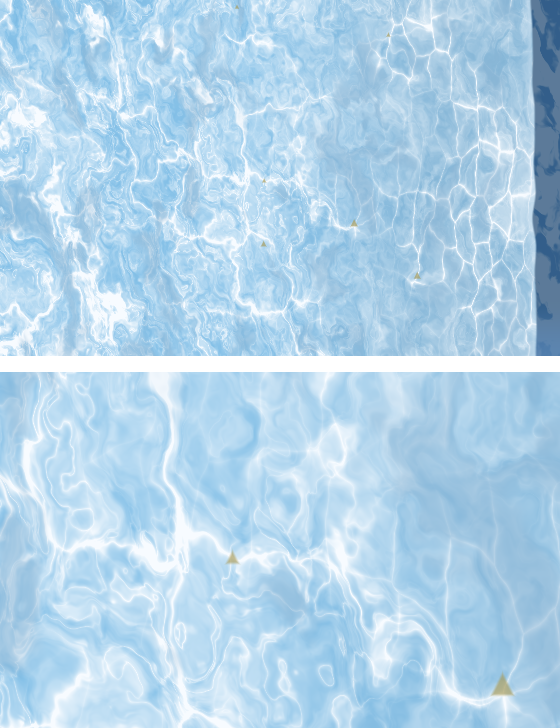
Top, the full canvas; bottom, a detail of the centre.
Give the GLSL for this texture, as a Shadertoy shader.

```glsl
// Sunlit pool water: bright caustic webs and fine squiggling glints over pale blue,
// choppy on the left, calmer and greyer on the right, ending at a dark wall.
// Warped value noise makes ripples and glints; cell borders make the caustics.

float hash(vec2 p) {
    vec3 h = fract(vec3(p.xyx) * 0.1031);
    h += dot(h, h.yzx + 33.33);
    return fract((h.x + h.y) * h.z);
}

float noise(vec2 p) {
    vec2 cell = floor(p), f = fract(p);
    f = f * f * (3.0 - 2.0 * f);
    return mix(mix(hash(cell), hash(cell + vec2(1, 0)), f.x),
               mix(hash(cell + vec2(0, 1)), hash(cell + vec2(1, 1)), f.x), f.y);
}

float fbm(vec2 p) {
    float sum = 0.0, amp = 0.533;
    for (int i = 0; i < 4; i++) {
        sum += amp * noise(p);
        p = mat2(1.6, 0.5, -0.5, 1.9) * p + 11.3;
        amp *= 0.5;
    }
    return sum;
}

// Thin bright lines along the middle level of a noise field
float ridge(vec2 p, float sharpness) {
    return pow(1.0 - abs(2.0 * fbm(p) - 1.0), sharpness);
}

// Caustic lines on the borders of jittered cells
float web(vec2 p) {
    vec2 cell = floor(p);
    float nearest = 9.0, second = 9.0;
    for (int y = -1; y <= 1; y++)
    for (int x = -1; x <= 1; x++) {
        vec2 id = cell + vec2(x, y);
        float d = length(id + 0.1 + 0.8 * vec2(hash(id), hash(id + 57.0)) - p);
        second = min(second, max(nearest, d));
        nearest = min(nearest, d);
    }
    float border = second - nearest;
    return 0.75 * exp(-border * 22.0) + 0.25 * exp(-border * 6.0);
}

void mainImage(out vec4 fragColor, in vec2 fragCoord) {
    vec2 p = fragCoord / iResolution.y;
    float across = fragCoord.x / iResolution.x;
    float calm = smoothstep(0.42, 0.82, across);
    float rough = 1.0 - calm;

    // Bent coordinates, leaning on the choppy side
    vec2 warp = vec2(fbm(p * vec2(7, 5)), fbm(p * vec2(7, 5) + 17.0)) - 0.5;
    vec2 curl = vec2(fbm(p * vec2(24, 15) + 5.0), fbm(p * vec2(24, 15) + 41.0)) - 0.5;
    vec2 q = p + 0.16 * warp + 0.03 * curl;
    q.x += 0.22 * p.y * rough;

    // Broad tone and upright ripples
    float broad = fbm(q * vec2(7, 5) + 3.0);
    float ripple = fbm(q * vec2(36, 11) + 3.0 * curl);
    float fine = fbm(q * vec2(95, 38) + 5.0 * curl);
    float light = 0.19 + 0.65 * (broad - 0.5) + 0.6 * (ripple - 0.5)
                + mix(0.65, 0.28, calm) * (fine - 0.5);

    // Squiggling glints gathered in patches
    float patches = smoothstep(0.4, 0.66, fbm(q * vec2(10, 7) + 29.0));
    float glint = ridge(q * vec2(46, 17) + 4.0 * curl, 9.0);
    light += glint * mix(0.12, 0.5, patches) * mix(1.0, 0.3, calm);

    // White ragged foam of light, strongest at the far left
    float foam = smoothstep(0.5, 0.72, fbm(q * vec2(13, 9) + 2.0 * curl + 71.0));
    light += foam * (0.35 + 0.8 * fine) * mix(0.75, 0.12, smoothstep(0.0, 0.6, across));

    // Wide caustics at left, small upright cells at right
    float wide = web((q + 0.05 * curl) * vec2(8.5, 5.5));
    float narrow = web((p + 0.07 * warp + 0.025 * curl) * vec2(18, 8.5) + 7.0);
    float gaps = smoothstep(0.3, 0.65, noise(q * vec2(9, 7) + 83.0));
    light += wide * mix(0.2, 0.85, gaps) * mix(1.0, 0.3, calm);
    light += narrow * mix(0.2, 0.85, gaps) * mix(0.2, 1.0, calm);

    // Water colour, greyer in the calm part
    vec3 deep = mix(vec3(0.53, 0.76, 0.91), vec3(0.54, 0.725, 0.85), calm);
    vec3 color = mix(deep, vec3(0.97, 0.985, 1.0), clamp(light, 0.0, 1.0));
    color += vec3(0.16, 0.11, 0.08) * min(light, 0.0);
    float shade = smoothstep(0.52, 0.72, fbm(q * vec2(18, 7) + 53.0));
    color = mix(color, vec3(0.55, 0.71, 0.83), 0.5 * shade * (1.0 - foam));

    // A few ochre flecks of leaf
    for (int i = 0; i < 6; i++) {
        vec2 id = vec2(i, 3 * i + 2);
        vec2 d = p - vec2(0.2 + 1.1 * hash(id), hash(id + 9.0));
        float size = 0.003 + 0.005 * hash(id + 4.0);
        float fleck = max(abs(d.x) + 0.5 * d.y, -d.y) - size;
        color = mix(color, vec3(0.66, 0.62, 0.38), 0.7 * (1.0 - smoothstep(-0.002, 0.002, fleck)));
    }

    // Dark wall with slanting blue reflections and a pale waterline
    float edge = across - 0.957 + 0.009 * p.y - 0.007 * (noise(vec2(3.0, p.y * 13.0)) - 0.5);
    color = mix(color, vec3(0.82, 0.89, 0.95), 0.45 * exp(-abs(edge + 0.004) * 170.0));
    float blotch = fbm(vec2(p.x * 32.0 + p.y * 7.0, p.y * 15.0) + 2.0 * curl);
    vec3 wall = mix(vec3(0.36, 0.48, 0.60), vec3(0.20, 0.37, 0.54), smoothstep(0.46, 0.6, blotch));
    wall = mix(wall, vec3(0.36, 0.54, 0.73), 0.7 * (1.0 - smoothstep(0.0, 0.16, p.y)));
    color = mix(color, wall, smoothstep(-0.002, 0.003, edge));

    fragColor = vec4(clamp(color, 0.0, 1.0), 1.0);
}
```
